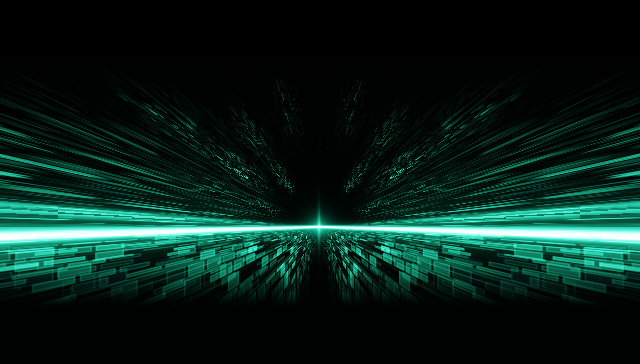
A Shadertoy shader for this background:

```glsl
// A mirrored tunnel of teal light racing out of a low vanishing point.
// Polar dashes form the upper rays, a log-log grid forms the floor tiles,
// and two wedge beams form the horizon; summed light is then tone mapped.

#define VANISH vec2(0.4985, 0.377)
#define BEAM_TILT -0.031
#define BEAM_LIGHT 5.0
#define UPPER_TILT 0.058
#define RAY_LIGHT 2.2
#define CLUSTER_LIGHT 4.0
#define TILE_LIGHT 1.7
#define FLOOR_END 0.225

float hash(vec2 p) {
    vec3 q = fract(p.xyx * vec3(0.1031, 0.1030, 0.0973));
    q += dot(q, q.yzx + 33.33);
    return fract((q.x + q.y) * q.z);
}

float gauss(float x) { return exp(-x * x); }

// Dashes along rays: n rays per radian, cut in log radius.
float dashes(float angle, float logR, float n, float cuts, float px) {
    float c = angle * n, id = floor(c);
    float h = hash(vec2(id, n));
    float along = logR * cuts * (0.6 + h) + 17.0 * h;
    float f = fract(along), w = px * n;
    float lit = pow(hash(vec2(id + n, floor(along) + 50.0)), 6.0);
    float edge = clamp(w, 0.25, 0.5);
    float line = 1.0 - smoothstep(0.5 - edge, 0.5, abs(fract(c) - 0.5));
    float taper = smoothstep(0.0, 0.15, f) * (1.0 - smoothstep(0.5, 1.0, f));
    return lit * line * taper / (1.0 + 0.3 * w * w);
}

// Filled and outlined cells; g is in cells, w is the pixel size in cells.
float tiles(vec2 g, vec2 w, float seed) {
    float row = floor(g.y);
    g.x += 9.0 * hash(vec2(row, seed));
    vec2 f = fract(g), d = min(f, 1.0 - f);
    vec2 inside = smoothstep(vec2(0.03), 0.05 + w, d);
    vec2 inner = smoothstep(0.05 + w, 0.07 + 2.0 * w, d);
    float fill = inside.x * inside.y;
    float rim = fill - inner.x * inner.y;
    float h = hash(vec2(floor(g.x) + 40.0, row + seed));
    return fill * pow(h, 7.0) + 0.3 * max(rim, 0.0) * step(0.6, h) * h;
}

// Bright patches of dashes, spread over four spokes and two distances.
float clusters(float angle, float r) {
    float sum = 0.0;
    for (int i = 0; i < 4; i++) {
        float k = float(i), odd = mod(k, 2.0);
        float spoke = 0.35 + 0.25 * k + 0.023 * k * k;
        float dist = 0.155 + 0.05 * odd * (1.0 + k);
        float side = gauss((angle - spoke) / 0.075);
        float near = gauss(log(r / dist) / 0.27);
        float far = 0.4 * gauss(log(r / (dist * 1.95)) / 0.22);
        sum += side * (near + far) * (k > 2.5 ? 0.3 : 1.0);
    }
    return sum;
}

float upperLight(vec2 p, float px) {
    float r = length(p), angle = atan(p.y, p.x), logR = log(r);
    float pa = px / r;
    float rays = dashes(angle, logR, 75.0, 1.3, pa) * exp(-3.2 * angle)
               + dashes(angle, logR, 160.0, 2.2, pa) * exp(-3.8 * angle);
    rays += 0.45 * dashes(angle, logR, 230.0, 4.0, pa) * exp(-1.6 * angle);
    float sparks = dashes(angle, logR, 85.0, 9.0, pa)
                 + dashes(angle, logR, 130.0, 14.0, pa);
    float light = RAY_LIGHT * rays * smoothstep(0.03, 0.22, r);
    light += CLUSTER_LIGHT * sparks * clusters(angle, r);
    light += 0.12 * gauss(p.y / 0.1) * smoothstep(0.05, 0.4, p.x);
    return light * (1.0 - smoothstep(0.2, 0.47, p.y));
}

float floorLight(vec2 p, float px) {
    float depth = -p.y, r = length(p);
    vec2 g = vec2(log(p.x), log(depth / p.x));
    vec2 w = px / vec2(p.x, depth);
    float sum = 0.0;
    for (int i = 0; i < 3; i++) {
        float k = float(i);
        vec2 cells = vec2(6.5 - k, 3.2 + 3.0 * k);
        sum += tiles(g * cells + 30.0, w * cells, 7.0 + 13.0 * k);
    }
    float angle = atan(depth, p.x);
    float rays = dashes(angle, g.x, 60.0, 1.0, px / r)
               + dashes(angle, g.x, 24.0, 0.8, px / r);
    float light = TILE_LIGHT * sum * (0.4 + exp(-depth / 0.06));
    light += rays * (0.35 + 1.6 * exp(-depth / 0.05));
    light += 0.9 * exp(-depth / (0.012 + 0.035 * p.x));
    float gap = smoothstep(0.02, 0.075, p.x + 0.09 * exp(-depth / 0.05));
    return light * gap * (1.0 - smoothstep(0.09, FLOOR_END, depth));
}

float beamLight(vec2 p, float px) {
    float d = p.y - BEAM_TILT * p.x;
    float light = BEAM_LIGHT * gauss(d / (0.003 + 0.015 * p.x));
    light += 0.7 * exp(-abs(d) / (0.006 + 0.025 * p.x));
    float slope = p.y / p.x;
    float grain = 0.35 + 1.3 * hash(vec2(floor(slope * 160.0), floor(log(p.x) * 3.0)));
    float upper = gauss((slope - UPPER_TILT) / 0.02);
    light += 1.5 * upper * grain * smoothstep(0.04, 0.35, p.x);
    // Spike and halo at the vanishing point.
    light += 3.0 * exp(-p.x / (0.0015 + px * 0.5)) * exp(-abs(p.y) / 0.022);
    return light + 1.2 * exp(-length(p) / 0.018);
}

vec3 toneMap(float t) {
    return 1.0 - exp(-vec3(0.08 * t + 0.011 * t * t * t, t, 0.7 * t));
}

void mainImage(out vec4 fragColor, in vec2 fragCoord) {
    float px = 1.0 / iResolution.y;
    vec2 p = (fragCoord - VANISH * iResolution.xy) * px;
    p.x = max(abs(p.x), 0.3 * px);
    float light = beamLight(p, px);
    if (p.y > 0.0) light += upperLight(p, px);
    else light += floorLight(vec2(p.x, min(p.y, -0.3 * px)), px);
    vec3 base = vec3(0.0, 0.012, 0.008) * gauss(p.y / 0.35);
    fragColor = vec4(base + toneMap(light), 1.0);
}
```
